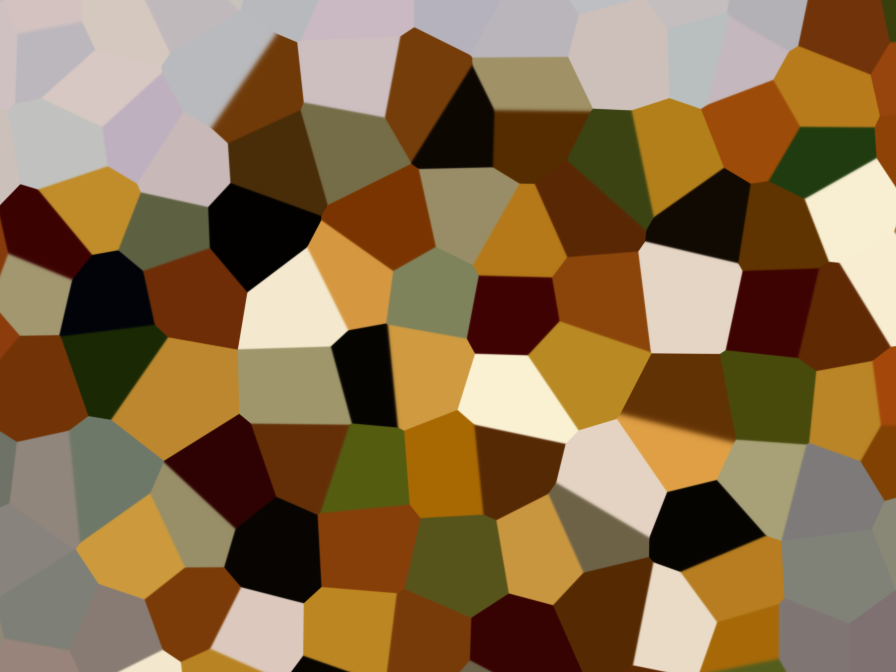
Write a WebGL 2 fragment shader that draws this pattern.

```glsl
#version 300 es
precision highp float;
// Irregular mosaic of flat polygonal cells in earthy colours with pale grey borders.

uniform vec2 u_resolution;
out vec4 outColor;

const float CELLS_PER_HEIGHT = 8.4;

vec3 hash3(vec2 p) {
    vec3 h = fract(p.xyx * vec3(0.1031, 0.1030, 0.0973));
    h += dot(h, h.yxz + 33.33);
    return fract((h.xxy + h.yzz) * h.zyx);
}

// Seed point of a grid cell, jittered inside it.
vec2 seedPoint(vec2 id) {
    return id + 0.5 + 0.86 * (hash3(id + 17.0).xy - 0.5);
}

vec3 darkColor(vec3 rnd) {
    vec3 tint = rnd.y < 0.45 ? vec3(0.27, 0.01, 0.01)
              : rnd.y < 0.65 ? vec3(0.01, 0.05, 0.17) : vec3(0.07, 0.04, 0.01);
    return tint * rnd.x;
}

// Flat colour of a cell, from its place on the canvas and its own random values.
vec3 cellColor(vec2 id, vec2 seed) {
    vec3 rnd = hash3(id + 71.0);
    vec2 place = seed / CELLS_PER_HEIGHT;
    float right = u_resolution.x / u_resolution.y - place.x;
    vec3 shade = 0.05 * (hash3(id + 133.0) - 0.5);

    // Cool pale cells along the top and upper left.
    bool topBand = place.y > 0.86 && right > 0.13;
    bool upperLeft = place.y > 0.70 && place.x < 0.28;
    if (topBand || upperLeft)
        return mix(vec3(0.69, 0.69, 0.73), vec3(0.84, 0.78, 0.75), rnd.x) + shade;

    // Muted greys in the lower corners.
    if (place.y < 0.33 && (place.x < 0.20 || right < 0.17))
        return mix(vec3(0.39, 0.41, 0.37), vec3(0.60, 0.55, 0.51), rnd.x) + shade;

    // Evenly spread choice of colour family elsewhere.
    float family = fract(dot(id, vec2(0.618, 0.755)) + 0.22 * rnd.z);
    if (family < 0.07) return mix(vec3(0.86, 0.78, 0.74), vec3(1.0, 0.97, 0.84), rnd.x);
    if (family < 0.22) return mix(vec3(0.38, 0.37, 0.24), vec3(0.71, 0.67, 0.48), rnd.x) + shade;
    if (family < 0.47) return mix(vec3(0.29, 0.16, 0.01), vec3(0.64, 0.28, 0.03), rnd.x) + shade;
    if (family < 0.71) return mix(vec3(0.64, 0.43, 0.02), vec3(0.86, 0.62, 0.28), rnd.x) + shade;
    if (family < 0.87) return darkColor(rnd);
    return mix(vec3(0.05, 0.16, 0.02), vec3(0.34, 0.35, 0.09), rnd.x) + shade;
}

void main() {
    vec2 p = gl_FragCoord.xy / u_resolution.y * CELLS_PER_HEIGHT;
    vec2 base = floor(p);

    // Squared distance to the nearest seed.
    float nearest = 100.0;
    for (int y = -2; y <= 2; y++) {
        for (int x = -2; x <= 2; x++) {
            vec2 away = seedPoint(base + vec2(x, y)) - p;
            nearest = min(nearest, dot(away, away));
        }
    }

    // Steep soft minimum: edges between close seeds turn out slightly softer.
    vec3 sum = vec3(0.0);
    float total = 0.0;
    for (int y = -2; y <= 2; y++) {
        for (int x = -2; x <= 2; x++) {
            vec2 id = base + vec2(x, y);
            vec2 seed = seedPoint(id);
            vec2 away = seed - p;
            float weight = exp(-100.0 * (dot(away, away) - nearest));
            sum += weight * cellColor(id, seed);
            total += weight;
        }
    }
    outColor = vec4(clamp(sum / total, 0.0, 1.0), 1.0);
}
```
